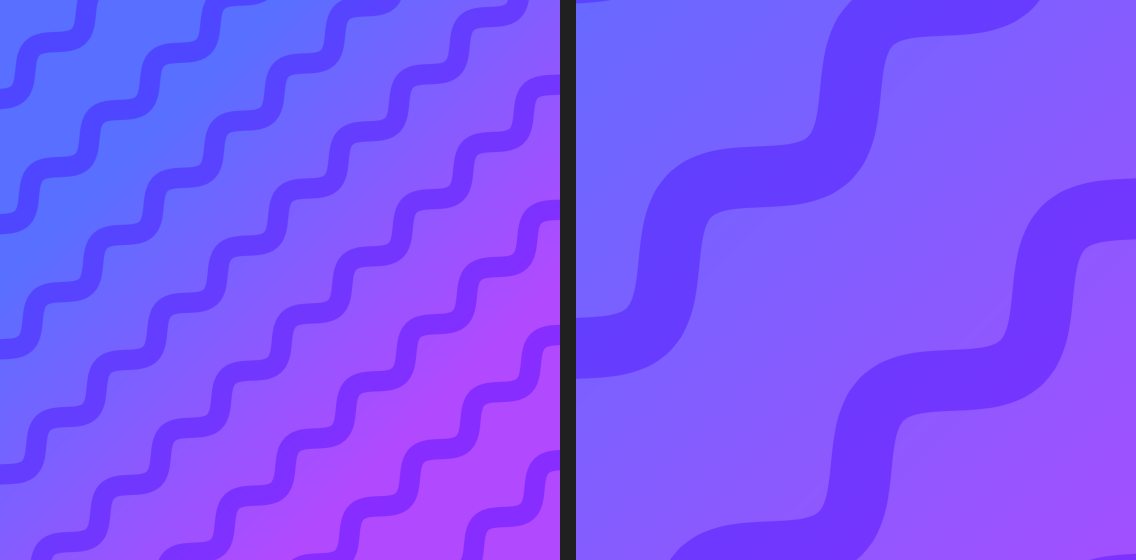
Left: the whole. Right: its middle third, enlarged.
Reproduce this pattern procedurally as a WebGL 2 fragment shader.

```glsl
#version 300 es
precision highp float;
// Diagonal wavy stripes over a blue to magenta gradient.

#define WAVE_ANGLE 0.757      // direction of the stripes, radians
#define WAVE_PERIOD 0.1486    // length of one wave
#define WAVE_HEIGHT 0.0206    // amplitude of one wave
#define ROW_SPACING 0.16667   // distance between stripes
#define LINE_WIDTH 0.0363
#define WAVE_ORIGIN vec2(0.4427, 0.5614)
#define GRADIENT_SPAN 0.712   // length of the blend, centred on the canvas
#define CURVE_STEPS 18

uniform vec2 u_resolution;
out vec4 fragColor;

const float TAU = 6.2831853;

const vec3 GROUND_BLUE    = vec3(0.345, 0.437, 1.0);
const vec3 GROUND_MAGENTA = vec3(0.695, 0.288, 1.0);
const vec3 LINE_BLUE      = vec3(0.310, 0.280, 1.0);
const vec3 LINE_VIOLET    = vec3(0.530, 0.175, 1.0);

vec2 wavePoint(float along) {
    return vec2(along, -WAVE_HEIGHT * sin(TAU * along / WAVE_PERIOD));
}

float segmentDistance(vec2 p, vec2 a, vec2 b) {
    vec2 ab = b - a;
    float h = clamp(dot(p - a, ab) / dot(ab, ab), 0.0, 1.0);
    return length(p - a - ab * h);
}

// Distance to the sine curve, walked in short chords around the point.
float waveDistance(vec2 p) {
    float reach = 0.3 * WAVE_PERIOD;
    float stepLength = 2.0 * reach / float(CURVE_STEPS);
    vec2 previous = wavePoint(p.x - reach);
    float nearest = 1.0;
    for (int i = 1; i <= CURVE_STEPS; i++) {
        vec2 next = wavePoint(p.x - reach + float(i) * stepLength);
        nearest = min(nearest, segmentDistance(p, previous, next));
        previous = next;
    }
    return nearest;
}

void main() {
    float canvasSize = min(u_resolution.x, u_resolution.y);
    vec2 uv = gl_FragCoord.xy / canvasSize;
    float pixel = 1.0 / canvasSize;

    // Turn into the stripe frame and fold into one tile.
    vec2 along = vec2(cos(WAVE_ANGLE), sin(WAVE_ANGLE));
    vec2 across = vec2(-along.y, along.x);
    vec2 offset = uv - WAVE_ORIGIN;
    vec2 tile = vec2(WAVE_PERIOD, ROW_SPACING);
    vec2 local = vec2(dot(offset, along), dot(offset, across));
    local -= tile * floor(local / tile + 0.5);

    // Gradient from upper left to lower right, solid at both ends.
    float diagonal = dot(uv - 0.5, vec2(1.0, -1.0)) * inversesqrt(2.0);
    float blend = clamp(0.5 + diagonal / GRADIENT_SPAN, 0.0, 1.0);
    vec3 ground = mix(GROUND_BLUE, GROUND_MAGENTA, blend);
    vec3 line = mix(LINE_BLUE, LINE_VIOLET, blend);

    // Stripe with smoothed edges.
    float edge = waveDistance(local) - 0.5 * LINE_WIDTH;
    float coverage = 1.0 - smoothstep(-0.75 * pixel, 0.75 * pixel, edge);
    fragColor = vec4(mix(ground, line, coverage), 1.0);
}
```
